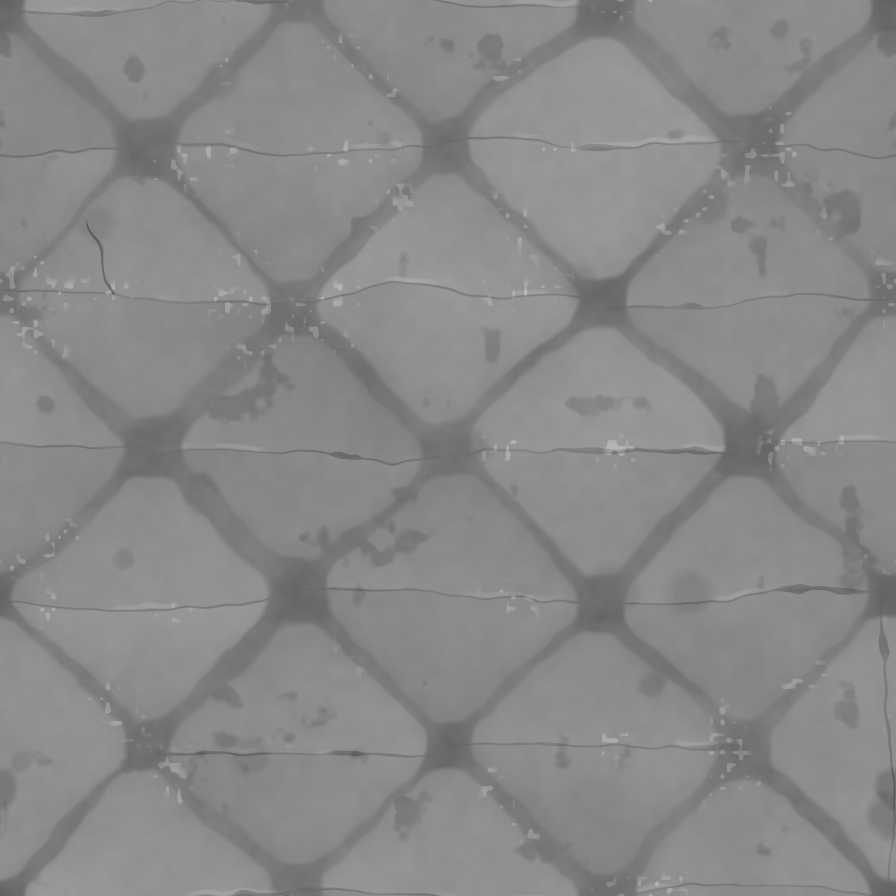
A WebGL 2 fragment shader for this texture:

```glsl
#version 300 es
precision highp float;
// Worn grey diamond tiles, each split into two triangles, with dirty mortar joints.
uniform vec2 u_resolution;
out vec4 fragColor;

float hash(vec2 p) {
  vec3 h = fract(p.xyx * vec3(0.1031, 0.1030, 0.0973));
  h += dot(h, h.yzx + 33.33);
  return fract((h.x + h.y) * h.z);
}

// Value noise on a lattice that wraps after n cells per canvas
float noise(vec2 uv, float n, float seed) {
  vec2 p = uv * n, c = floor(p), f = fract(p);
  f = f * f * (3.0 - 2.0 * f);
  vec2 lo = mod(c, n) + seed, hi = mod(c + 1.0, n) + seed;
  return mix(mix(hash(lo), hash(vec2(hi.x, lo.y)), f.x),
             mix(hash(vec2(lo.x, hi.y)), hash(hi), f.x), f.y);
}

float fbm(vec2 uv, float n, float seed) {
  float sum = 0.0, amp = 0.5;
  for (int i = 0; i < 4; i++) {
    sum += amp * noise(uv, n, seed + float(i) * 17.0);
    n *= 2.0;
    amp *= 0.5;
  }
  return sum / 0.9375;
}

float smoothMin(float a, float b, float k) {
  float h = max(k - abs(a - b), 0.0) / k;
  return min(a, b) - 0.25 * h * h * k;
}

// Soft round stains, scattered over the wrapped canvas
float stains(vec2 uv) {
  float sum = 0.0;
  for (int i = 0; i < 15; i++) {
    float k = float(i) * 3.7;
    vec2 d = uv - vec2(hash(vec2(k, 5.0)), hash(vec2(k, 91.0)));
    d -= round(d);
    float r = mix(0.012, 0.044, hash(vec2(k, 40.0)));
    float edge = length(d) + 0.025 * (fbm(uv, 24.0, 8.0) - 0.5);
    sum += smoothstep(r, r * 0.45, edge) * mix(0.25, 1.0, hash(vec2(k, 63.0)));
  }
  return min(sum, 1.3);
}

void main() {
  vec2 uv = gl_FragCoord.xy / u_resolution;
  float aa = 3.0 / min(u_resolution.x, u_resolution.y);
  float grime = fbm(uv, 12.0, 3.0), grain = fbm(uv, 64.0, 29.0);

  // Three diamonds across and down, slightly out of true
  vec2 p = uv * 3.0;
  p += 0.07 * (vec2(noise(uv, 9.0, 50.0), noise(uv, 9.0, 70.0)) - 0.5);
  p += 0.016 * (vec2(noise(uv, 48.0, 11.0), noise(uv, 48.0, 23.0)) - 0.5);
  vec2 diag = vec2(p.x + p.y, p.x - p.y);
  vec2 cell = floor(diag), corner = round(diag);
  vec2 id = mod(vec2(cell.x + cell.y, cell.x - cell.y), 6.0);
  vec2 q = p - 0.5 * vec2(cell.x + cell.y + 1.0, cell.x - cell.y);
  float toNode = length(p - 0.5 * vec2(corner.x + corner.y, corner.x - corner.y));

  // One diamond is split upright instead of level
  if (id == vec2(5.0, 1.0)) q = q.yx;
  float split = q.y - 0.05 * (hash(id + 7.0) - 0.5);
  float side = step(0.0, split);

  // Tone of each triangle with a faint slope of its own
  float tone = 0.557 + 0.05 * (hash(id + side * 31.0 + 2.0) - 0.5);
  tone += 0.10 * (hash(id + side * 13.0 + 60.0) - 0.5) * q.x;
  tone -= 0.08 * (abs(q.y) - 0.17) * hash(id + side * 9.0 + 80.0);
  tone += 0.045 * (grime - 0.5) + 0.03 * (grain - 0.5);

  // Stains and small pits
  tone -= 0.11 * stains(uv) * mix(0.6, 1.2, grain);
  tone -= 0.07 * smoothstep(0.70, 0.80, fbm(uv, 20.0, 90.0));

  // Thin split line, widened here and there into dark chips
  float chip = smoothstep(0.72, 0.92, noise(uv, 18.0, 37.0));
  float lineWidth = 0.003 + 0.018 * chip * grain;
  float line = smoothstep(lineWidth + aa, lineWidth - 0.002, abs(split));
  tone -= line * mix(0.04, 0.12, max(chip, noise(uv, 14.0, 66.0)));
  float rim = smoothstep(0.014, 0.004, abs(split - 0.010));
  tone += 0.05 * rim * smoothstep(0.55, 0.8, noise(uv, 22.0, 44.0));

  // A single wandering crack
  float wander = abs(q.x + 0.12 + 0.2 * q.y + 0.05 * (noise(uv, 40.0, 19.0) - 0.5));
  if (id == vec2(0.0, 4.0) && side > 0.5)
    tone -= 0.15 * smoothstep(0.004 + aa, 0.002, wander) * smoothstep(0.27, 0.24, q.y);

  // Mortar joints of uneven width, with rounded tile corners at the nodes
  vec2 edges = 0.7071 * (0.5 - abs(q.y) + vec2(-q.x, q.x));
  float inset = smoothMin(edges.x, edges.y, 0.07);
  inset = smoothMin(inset, toNode - 0.055, 0.06);
  float width = mix(0.006, 0.044, noise(uv, 7.0, 15.0)) + 0.012 * (grain - 0.5);
  float joint = smoothstep(width + 0.010 + aa, width - 0.008, inset);
  float mortar = 0.465 - 0.06 * smoothstep(0.17, 0.03, toNode);
  mortar += 0.07 * (grime - 0.5) + 0.06 * (grain - 0.5);
  tone = mix(tone, mortar, joint * mix(0.65, 1.0, noise(uv, 10.0, 33.0)));
  tone -= 0.02 * smoothstep(0.10, 0.0, inset) * (1.0 - joint);

  // Pale crumbs along the joints
  float crumbs = smoothstep(0.70, 0.85, noise(uv, 150.0, 5.0));
  crumbs *= smoothstep(0.60, 0.78, noise(uv, 16.0, 77.0));
  tone += 0.11 * crumbs * smoothstep(0.07, 0.02, min(inset, abs(split)));

  fragColor = vec4(vec3(tone), 1.0);
}
```
